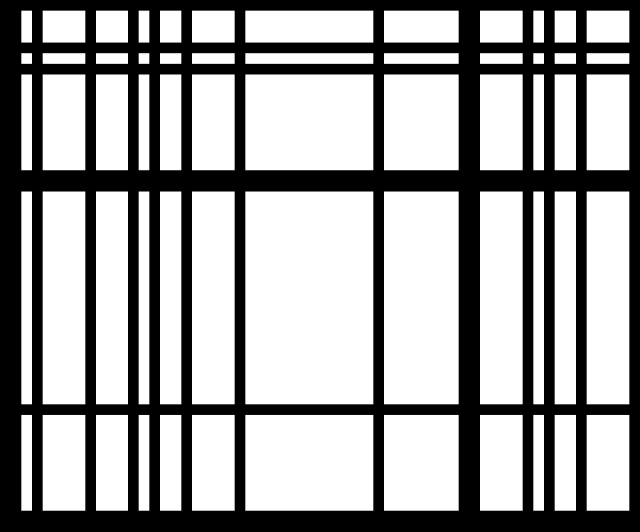
Reproduce this pattern procedurally as a WebGL 2 fragment shader.

```glsl
#version 300 es
precision highp float;

uniform vec2 u_resolution;
out vec4 fragColor;

const vec2 GRID = vec2(60.0, 50.0);

// Unit-wide bars by their lower edge; neighbours merge into thick bars
const int COLUMN_COUNT = 15;
const int ROW_COUNT = 8;
const float COLUMNS[COLUMN_COUNT] = float[](
    0.0, 1.0, 3.0, 8.0, 12.0, 14.0, 17.0, 22.0,
    35.0, 43.0, 44.0, 49.0, 51.0, 54.0, 59.0);
const float ROWS[ROW_COUNT] = float[](
    0.0, 1.0, 11.0, 32.0, 33.0, 43.0, 45.0, 49.0);

// Fraction of a pixel covered by the unit bar beginning at start
float barCoverage(float position, float start, float pixelSize) {
    float lower = max(position - 0.5 * pixelSize, start);
    float upper = min(position + 0.5 * pixelSize, start + 1.0);
    return max(upper - lower, 0.0) / pixelSize;
}

float columnCoverage(float x, float pixelSize) {
    float coverage = 0.0;
    for (int i = 0; i < COLUMN_COUNT; i++) {
        coverage += barCoverage(x, COLUMNS[i], pixelSize);
    }
    return clamp(coverage, 0.0, 1.0);
}

float rowCoverage(float y, float pixelSize) {
    float coverage = 0.0;
    for (int i = 0; i < ROW_COUNT; i++) {
        coverage += barCoverage(y, ROWS[i], pixelSize);
    }
    return clamp(coverage, 0.0, 1.0);
}

void main() {
    vec2 pixelSize = GRID / u_resolution;
    vec2 position = gl_FragCoord.xy * pixelSize;

    // White panes remain where neither set of bars covers
    float pane = (1.0 - columnCoverage(position.x, pixelSize.x))
               * (1.0 - rowCoverage(position.y, pixelSize.y));
    fragColor = vec4(vec3(pane), 1.0);
}
```
